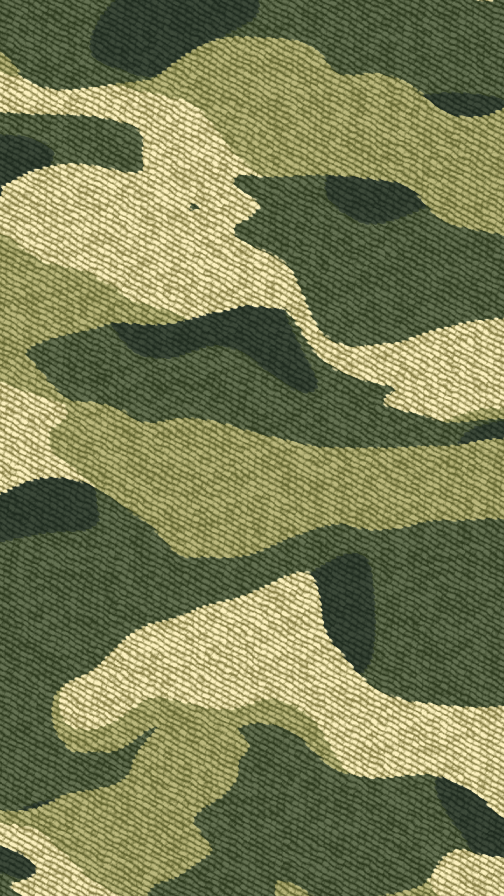
Give the GLSL for this texture, as a WebGL 2 fragment shader.

```glsl
#version 300 es
precision highp float;

// Woven camouflage cloth: olive, cream and dark patches over a green ground.
// Patches are thresholds of warped sine bands plus value noise; the twill is
// a slanted grid of short stitches that blends each dye from gap to thread.

uniform vec2 u_resolution;
out vec4 outColor;

const float TAU = 6.2831853;

// Each dye has a shadowed gap tone and a lit thread tone.
const vec3 GREEN_GAP = vec3(0.20, 0.25, 0.14);
const vec3 GREEN_THREAD = vec3(0.38, 0.43, 0.31);
const vec3 OLIVE_GAP = vec3(0.42, 0.43, 0.22);
const vec3 OLIVE_THREAD = vec3(0.71, 0.70, 0.47);
const vec3 CREAM_GAP = vec3(0.57, 0.54, 0.32);
const vec3 CREAM_THREAD = vec3(0.95, 0.91, 0.71);
const vec3 DARK_GAP = vec3(0.13, 0.18, 0.13);
const vec3 DARK_THREAD = vec3(0.23, 0.28, 0.22);

const float LIGHT_LEVEL = -0.06;  // lower: more olive and cream
const float CREAM_LEVEL = -0.04;  // lower: more cream within the light areas
const float DARK_LEVEL = 0.48;    // lower: more dark patches
const float WARP = 0.10;          // broad bending of the patches
const float RIPPLE = 0.016;       // small bending of the edges
const float FRAY = 0.004;         // raggedness of the edges, canvas widths
const float TWILL_ANGLE = 0.52;   // fall of the ridges to the right, radians
const vec2 STITCHES = vec2(66.0, 92.0);  // per canvas width, along and across
const float STITCH_STEP = 0.36;   // offset of stitches from ridge to ridge
const float CONTRAST = 1.45;      // strength of the weave
const float FIBRE = 0.42;         // strength of the finest grain
const float FIBRE_SCALE = 288.0;  // fibres per canvas width

float hash(vec2 p) {
    return fract(sin(dot(p, vec2(127.1, 311.7))) * 43758.5453);
}

float noise(vec2 p) {
    vec2 i = floor(p), f = fract(p);
    f = f * f * f * (f * (f * 6.0 - 15.0) + 10.0);
    float low = mix(hash(i), hash(i + vec2(1.0, 0.0)), f.x);
    float high = mix(hash(i + vec2(0.0, 1.0)), hash(i + vec2(1.0, 1.0)), f.x);
    return mix(low, high, f.y);
}

// Value noise centred on zero
float wave(vec2 p) {
    return 2.0 * noise(p) - 1.0;
}

// Broken, nearly level bands with side lobes and tapering fingers
float lightField(vec2 p) {
    float bands = sin(TAU * (2.6 * p.y + 0.35 * p.x));
    float breaks = 0.7 * sin(TAU * (1.1 * p.x - 0.9 * p.y) + 1.0);
    float lobes = 0.85 * wave(p * vec2(3.6, 7.5) + 4.3);
    float fingers = 0.6 * wave(p * vec2(6.0, 14.0) + 21.7);
    return bands + breaks + lobes + fingers;
}

// Divides the light areas into cream and olive
float creamField(vec2 p) {
    float split = sin(TAU * (1.25 * p.y + 0.55 * p.x) + 2.4);
    return split + 0.8 * wave(p * vec2(3.0, 5.0) + 37.1)
         + 0.3 * wave(p * vec2(6.0, 13.0) + 8.6);
}

// Separate rounded patches
float darkField(vec2 p) {
    float spots = sin(TAU * (p.x + 0.2 * p.y) + 0.6)
                * sin(TAU * (1.5 * p.y - 0.2 * p.x) + 0.9);
    return spots + 0.25 * wave(p * vec2(4.0, 7.0) + 53.2);
}

// Soft threshold in pixels from the edge, shifted by the fray
float cover(float field, float level, float frayPixels) {
    float slope = max(fwidth(field), 0.0001);
    return smoothstep(-0.8, 0.8, (field - level) / slope + frayPixels);
}

// Brightness of one point of the twill, 0 in gaps to 1 on threads
float stitch(vec2 p) {
    float c = cos(TWILL_ANGLE), s = sin(TWILL_ANGLE);
    vec2 g = vec2(c * p.x - s * p.y, s * p.x + c * p.y) * STITCHES;
    g += 0.22 * vec2(wave(p * 60.0), wave(p * 45.0 + 17.0));
    float ridge = floor(g.y);
    g.x += STITCH_STEP * ridge + 0.3 * hash(vec2(ridge, 3.0));
    vec2 profile = sin(0.5 * TAU * fract(g));
    float thread = profile.y * (0.45 + 0.55 * sqrt(max(profile.x, 0.0)));
    return thread + 0.36 * (hash(floor(g) + 5.0) - 0.5);
}

// Twill averaged over four points of the pixel
float weave(vec2 p, float pixel) {
    float sum = 0.0;
    for (int i = 0; i < 4; i++) {
        vec2 corner = vec2(float(i & 1), float(i >> 1)) - 0.5;
        sum += stitch(p + 0.5 * pixel * corner);
    }
    return 0.25 * sum;
}

void main() {
    float pixel = 1.0 / u_resolution.x;
    vec2 p = gl_FragCoord.xy * pixel;

    // Cloth
    float cloth = weave(p, pixel) - 0.54;
    float fibre = FIBRE * (hash(floor(p * FIBRE_SCALE)) - 0.5);
    float tone = clamp(0.53 + CONTRAST * cloth + fibre, -0.1, 1.1);
    float fray = FRAY * cloth / pixel;

    // Patches
    vec2 bend = vec2(wave(p * 3.0 + 11.3), wave(p * 3.0 + 29.8));
    vec2 ripple = vec2(wave(p * 9.0 + 2.7), wave(p * 9.0 + 45.1));
    vec2 q = p + WARP * bend + RIPPLE * ripple;
    float light = cover(lightField(q), LIGHT_LEVEL, fray);
    float cream = cover(creamField(q), CREAM_LEVEL, fray);
    float dark = cover(darkField(q), DARK_LEVEL, fray);

    // Dyes, from the ground up
    vec3 color = mix(GREEN_GAP, GREEN_THREAD, tone);
    color = mix(color, mix(DARK_GAP, DARK_THREAD, tone), dark);
    vec3 pale = mix(mix(OLIVE_GAP, OLIVE_THREAD, tone),
                    mix(CREAM_GAP, CREAM_THREAD, tone), cream);
    outColor = vec4(mix(color, pale, light), 1.0);
}
```
